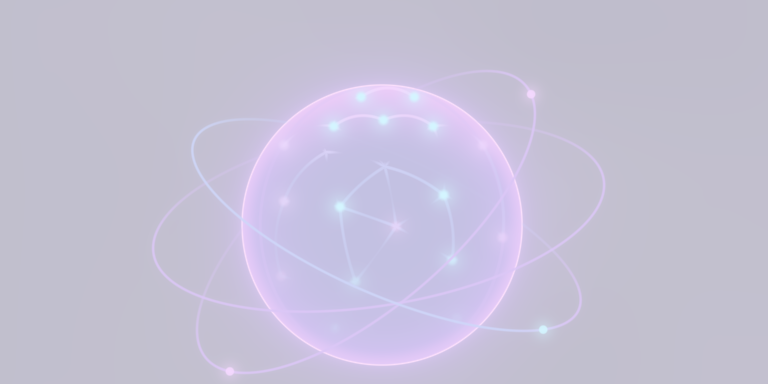
Give the GLSL for this background, as a Shadertoy shader.

```glsl
const vec3 BACKDROP = vec3(0.757, 0.748, 0.805);
const vec3 HALO = vec3(0.83, 0.76, 0.96);
const vec3 CORE = vec3(0.765, 0.755, 0.885);
const vec3 SHELL = vec3(0.84, 0.765, 0.965);
const vec3 ROSE = vec3(0.93, 0.80, 0.97);
const vec3 RIM = vec3(0.99, 0.88, 0.99);
const vec3 ICE = vec3(0.83, 0.96, 1.0);
const vec3 BLUSH = vec3(0.96, 0.85, 1.0);
const vec3 THREAD = vec3(0.81, 0.84, 0.975);
const vec3 LILAC = vec3(0.86, 0.78, 0.965);

const vec2 SPHERE_CENTER = vec2(-0.005, -0.086);
const float SPHERE_RADIUS = 0.3646;
const float LINK_WIDTH = 0.011;
const float LINK_BOW = 0.28;
const float NODE_SIZE = 0.033;
const float ORBIT_WIDTH = 0.0032;
const float CLOUD_STRENGTH = 0.014;

// Rows of the net in sphere units: first node, then step to the next
const int ROWS = 6;
const vec4 ROW[ROWS] = vec4[ROWS](
    vec4(-0.15, 0.915, 0.38, 0.0), vec4(-0.70, 0.57, 0.355, 0.0),
    vec4(-0.40, 0.52, 0.42, -0.203), vec4(-0.70, 0.17, 0.40, -0.14),
    vec4(-0.72, -0.364, 0.53, -0.04), vec4(-0.336, -0.736, 0.87, 0.07));
const float ROW_BOW[ROWS] = float[ROWS](0.0, 0.045, 0.05, 0.05, 0.0, 0.0);
const int ROW_COUNT[ROWS] = int[ROWS](2, 5, 4, 4, 2, 2);

float hash(vec2 p) {
    return fract(sin(dot(p, vec2(127.1, 311.7))) * 43758.5453);
}

float noise(vec2 p) {
    vec2 i = floor(p), f = fract(p);
    f = f * f * (3.0 - 2.0 * f);
    return mix(mix(hash(i), hash(i + vec2(1, 0)), f.x),
               mix(hash(i + vec2(0, 1)), hash(i + vec2(1, 1)), f.x), f.y);
}

float fill(float d, float edge) {
    return 1.0 - smoothstep(-edge, edge, d);
}

vec2 nodeAt(int row, int col) {
    float i = float(col);
    float bow = ROW_BOW[row] * i * (float(ROW_COUNT[row] - 1) - i);
    return ROW[row].xy + ROW[row].zw * i + vec2(0.0, bow);
}

// Segment bulging away from the sphere centre
float linkDistance(vec2 p, vec2 a, vec2 b) {
    vec2 ab = b - a;
    float h = clamp(dot(p - a, ab) / dot(ab, ab), 0.0, 1.0);
    return length(p - a - ab * h - 0.5 * (a + b) * LINK_BOW * h * (1.0 - h));
}

void drawNet(inout vec3 color, vec2 q, float px) {
    float links = 0.0;
    for (int r = 0; r < ROWS; r++) {
        for (int c = 0; c < ROW_COUNT[r]; c++) {
            vec2 a = nodeAt(r, c);
            if (c + 1 < ROW_COUNT[r] && ROW[r].z < 0.6)
                links = max(links, 0.75 * fill(linkDistance(q, a, nodeAt(r, c + 1)) - LINK_WIDTH, px));
            if (r + 1 == ROWS) continue;
            for (int k = 0; k < ROW_COUNT[r + 1]; k++) {
                vec2 b = nodeAt(r + 1, k);
                if (abs(a.x - b.x) < 0.37 && distance(a, b) < 0.7)
                    links = max(links, 0.65 * fill(linkDistance(q, a, b) - LINK_WIDTH, px));
            }
        }
    }
    float depth = mix(0.25, 1.0, smoothstep(-0.7, 0.0, q.y)) * mix(1.0, 0.4, smoothstep(0.4, 0.8, abs(q.x)));
    color = mix(color, mix(THREAD, BLUSH, smoothstep(0.3, 0.8, q.y)), links * depth);

    // Glowing nodes; the first two of the third row are plain crossings
    for (int r = 0; r < ROWS; r++) {
        for (int c = 0; c < ROW_COUNT[r]; c++) {
            if (r == 2 && c < 2) continue;
            vec2 a = nodeAt(r, c);
            float cool = step(0.2, length(a)) * (1.0 - smoothstep(0.55, 0.75, abs(a.x)));
            float power = mix(0.15, 1.0, smoothstep(-0.7, 0.0, a.y)) * mix(0.55, 1.0, cool);
            float d = distance(q, a);
            float light = 0.4 * exp(-d * d / 0.009) + 0.6 * fill(d - NODE_SIZE, px + 0.012);
            color = mix(color, mix(BLUSH, ICE, cool), light * power);
        }
    }
}

// Tilted ring: the lower half passes in front of the sphere
void drawOrbit(inout vec3 color, vec2 p, vec2 center, vec2 axes, float tilt, vec3 tint, float px) {
    vec2 v = p - center;
    v = vec2(dot(v, vec2(cos(tilt), sin(tilt))), dot(v, vec2(-sin(tilt), cos(tilt))));
    float f = length(v / axes);
    float d = abs(f * (f - 1.0) / max(length(v / (axes * axes)), 0.001));
    float back = smoothstep(0.0, 0.9, v.y / axes.y);
    float inside = fill(distance(p, SPHERE_CENTER) - SPHERE_RADIUS, px);
    float alpha = mix(0.9, 0.3, back) * (1.0 - 0.85 * inside * step(0.0, v.y));
    color = mix(color, tint, alpha * (fill(d - ORBIT_WIDTH, px) + 0.12 * exp(-d / 0.012)) * 0.88);
}

void drawBead(inout vec3 color, vec2 p, vec2 center, vec2 axes, float tilt, float phase, vec3 tint, float px) {
    vec2 e = axes * vec2(cos(phase), sin(phase));
    vec2 bead = center + vec2(e.x * cos(tilt) - e.y * sin(tilt), e.x * sin(tilt) + e.y * cos(tilt));
    float d = distance(p, bead);
    color = mix(color, tint, 0.35 * exp(-d * d / 0.0007) + 0.6 * fill(d - 0.011, px));
}

void mainImage(out vec4 fragColor, in vec2 fragCoord) {
    float px = 1.0 / iResolution.y;
    vec2 p = (fragCoord - 0.5 * iResolution.xy) * px;
    vec2 q = (p - SPHERE_CENTER) / SPHERE_RADIUS;
    float r = length(q), d = (r - 1.0) * SPHERE_RADIUS, qpx = px / SPHERE_RADIUS;

    // Misty backdrop and halo
    vec3 color = BACKDROP + CLOUD_STRENGTH * (noise(p * 2.3 + 7.0) - 0.5);
    float outer = max(d, 0.0);
    color = mix(color, HALO, 0.5 * exp(-outer / 0.045) + 0.14 * exp(-outer * outer / 0.03));

    // Glass sphere, rosier toward the top
    vec3 glass = mix(CORE, SHELL, pow(min(r, 1.0), 4.0));
    glass = mix(glass, ROSE, 0.75 * smoothstep(0.2, 1.0, q.y) * smoothstep(0.5, 1.0, r));
    glass = mix(glass, ROSE, 0.5 * smoothstep(0.88, 1.0, r));
    float meridian = abs(length(q / vec2(0.87, 1.0)) - 1.0);
    glass = mix(glass, LILAC, 0.35 * fill(meridian - 0.012, qpx));
    if (r < 1.02) drawNet(glass, q, qpx);
    color = mix(color, glass, fill(d, px));
    color = mix(color, RIM, 0.85 * fill(abs(d) - 0.0018, px) + 0.15 * exp(-abs(d) / 0.012));

    // Orbits and their beads
    vec2 steepCenter = vec2(-0.047, -0.078), steepAxes = vec2(0.547, 0.221);
    vec2 fallingCenter = vec2(0.0065, -0.086), fallingAxes = vec2(0.547, 0.180);
    drawOrbit(color, p, vec2(-0.014, -0.064), vec2(0.594, 0.231), 0.164, LILAC, px);
    drawOrbit(color, p, steepCenter, steepAxes, 0.707, LILAC, px);
    vec3 fallingTint = mix(THREAD, LILAC, smoothstep(0.3, 0.5, p.x));
    drawOrbit(color, p, fallingCenter, fallingAxes, -0.416, fallingTint, px);
    drawBead(color, p, steepCenter, steepAxes, 0.707, -0.12, BLUSH, px);
    drawBead(color, p, steepCenter, steepAxes, 0.707, -2.84, BLUSH, px);
    drawBead(color, p, fallingCenter, fallingAxes, -0.416, -0.487, ICE, px);
    fragColor = vec4(clamp(color, 0.0, 1.0), 1.0);
}
```
